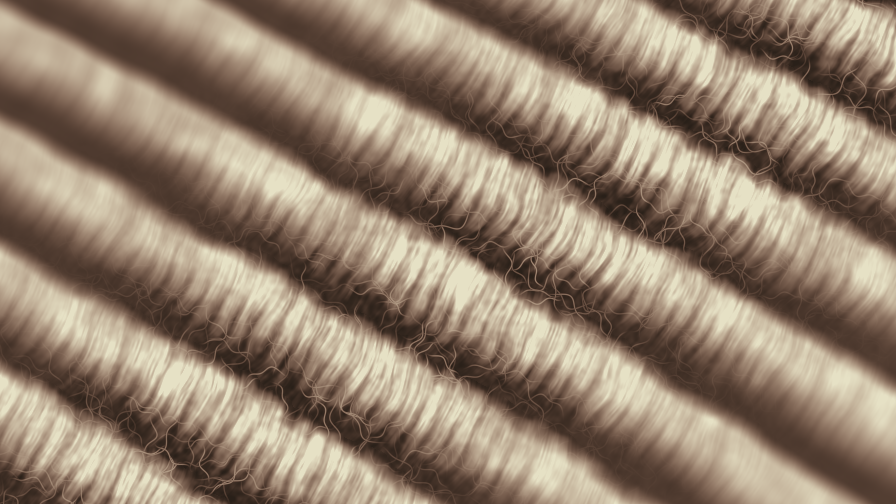
This texture is drawn by a WebGL 2 fragment shader. Its source:

```glsl
#version 300 es
precision highp float;
// Diagonal ribs of fuzzy brown yarn, lit from above, with a shallow band of focus.
uniform vec2 u_resolution;
out vec4 fragColor;

float hash(vec2 p) {
  vec3 q = fract(p.xyx * 0.1031);
  q += dot(q, q.yzx + 33.33);
  return fract((q.x + q.y) * q.z);
}

float noise(vec2 p) {
  vec2 i = floor(p), f = fract(p);
  f = f * f * (3.0 - 2.0 * f);
  return mix(mix(hash(i), hash(i + vec2(1, 0)), f.x),
             mix(hash(i + vec2(0, 1)), hash(i + vec2(1, 1)), f.x), f.y);
}

// Coverage of loose curly hairs: a few per cell, in stacked layers.
float looseHairs(vec2 p, float pixel) {
  float cover = 0.0;
  for (int layer = 0; layer < 5; layer++) {
    float scale = 10.0 + 1.3 * float(layer);
    vec2 g = p * scale + 17.3 * float(layer);
    for (int k = 0; k < 9; k++) {
      vec2 cell = floor(g) + vec2(k % 3 - 1, k / 3 - 1);
      float a = hash(cell + 3.1), b = hash(cell + 41.7), c = hash(cell + 87.9);
      vec2 d = g - cell - vec2(a, b);
      float angle = 6.2832 * c;
      d = mat2(cos(angle), -sin(angle), sin(angle), cos(angle)) * d;
      // Bent and wavy centre line, with its slope to keep the width even
      float bend = 2.4 * (a - 0.5), phase = 20.0 * b;
      float curve = bend * d.x * d.x + 0.07 * sin(9.0 * d.x + phase);
      float slope = 2.0 * bend * d.x + 0.63 * cos(9.0 * d.x + phase);
      float dist = abs(d.y - curve) / sqrt(1.0 + slope * slope) / scale;
      float line = 1.0 - smoothstep(0.0, 0.0013 + pixel * 0.7, dist);
      line *= 1.0 - smoothstep(0.3, 0.65, abs(d.x));
      cover = max(cover, line * (0.25 + 0.75 * hash(cell + 12.5)));
    }
  }
  return cover;
}

void main() {
  vec2 p = gl_FragCoord.xy / u_resolution.y;
  float down = 1.0 - p.y;

  // Focus runs from the lower left to the upper right
  float offFocus = (down - 0.88 + 0.64 * (p.x - 0.463)) / 1.187;
  float focus = exp(-pow(abs(offFocus) / 0.42, 2.0));

  // Ribs widen slightly toward the viewer; whole numbers lie on the crests
  float lane = 20.0 * log(1.0 + 0.222 * down) - 2.328 * p.x - 0.22;
  lane += 0.10 * (noise(p * 9.0) - 0.5);
  lane += 0.10 * focus * (noise(p * 38.0) - 0.5);
  float rib = floor(lane + 0.3);
  float t = fract(lane + 0.3);

  // Wound strands cross each rib and curve over it
  float along = p.x + 0.42 * down + 0.07 * (t - 0.35) * (t - 0.35);
  along += 0.016 * (noise(p * 14.0 + rib * 5.0) - 0.5) + 0.37 * hash(vec2(rib, 9.0));
  float strand = along * 23.0;
  float crease = smoothstep(0.35, 1.0, abs(fract(strand) - 0.5) * 2.0);
  float face = smoothstep(0.25, 0.75, t);

  // Rounded rib: quick rise from the gap, bright crest, slow fall into shade
  float shade = t + focus * 0.09 * (crease - 0.4) * face;
  float light = smoothstep(0.0, 0.22, t) * (1.0 - smoothstep(0.38, 0.94, shade));
  light *= 1.06 - (0.08 + 0.92 * focus) * crease * (0.12 + 0.38 * face);
  light *= 0.92 + 0.2 * noise(vec2(strand, rib * 7.0));

  // Fine fibres along the strands, and soft lumps that survive the blur
  float fine = noise(vec2(along * 130.0, down * 16.0 + rib * 3.0))
             + noise(vec2(along * 240.0, down * 38.0)) - 1.0;
  light += 0.34 * focus * fine * (0.2 + 0.8 * light);
  light += 0.16 * (noise(p * 24.0) - 0.5) * (0.4 + light);
  light += 0.16 * focus * (noise(p * 95.0) - 0.5);

  // Blur lifts the gaps; the far upper left is a little dimmer
  light = mix(light, 0.1 + 0.85 * light, 1.0 - focus);
  light *= 1.0 - 0.16 * smoothstep(0.3, 1.0, -offFocus);
  light -= 0.12 * focus * (1.0 - smoothstep(0.0, 0.25, light));

  // Hairs stand out mostly in the gaps and along the rib edges
  float fringe = 0.22 + 0.6 * smoothstep(0.5, 0.8, t) + 0.6 * (1.0 - smoothstep(0.05, 0.25, t));
  float hairs = looseHairs(p, 1.0 / u_resolution.y) * min(fringe, 0.75) * focus * focus;
  light = mix(light, max(light, 0.88), hairs);

  light = clamp(light, -0.2, 1.15);
  vec3 shadowBrown = vec3(0.27, 0.20, 0.16), paleWool = vec3(0.82, 0.77, 0.67);
  vec3 color = mix(shadowBrown, paleWool, light);
  color -= vec3(0.0, 0.16, 0.16) * light * (1.0 - light);
  fragColor = vec4(color, 1.0);
}
```
